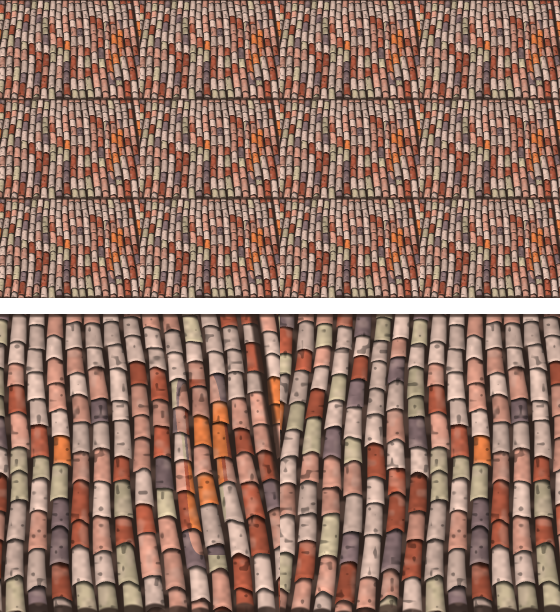
Top: the whole. Bottom: its middle third, enlarged.
Write a Shadertoy shader that draws this texture.

```glsl
const vec2 PANELS = vec2(4.0, 3.0);
const float COLUMNS = 18.4;      // columns across a panel at the eave
const float FAN_CENTRE = 0.40;   // where the columns run straight down
const float FAN_TOP = 0.83;      // column width at the ridge against the eave
const int SAMPLES = 3;

const vec3 CREAM = vec3(0.82, 0.70, 0.64);
const vec3 LICHEN = vec3(0.74, 0.67, 0.55);
const vec3 PINK = vec3(0.80, 0.57, 0.49);
const vec3 TERRACOTTA = vec3(0.66, 0.34, 0.25);
const vec3 ORANGE = vec3(0.86, 0.48, 0.27);
const vec3 SLATE = vec3(0.49, 0.40, 0.40);
const vec3 GAP = vec3(0.18, 0.135, 0.115);
const vec3 PAN = vec3(0.40, 0.31, 0.27);

float hash(vec2 p) {
    return fract(sin(dot(p, vec2(127.1, 311.7))) * 43758.5453);
}

float noise(vec2 p) {
    vec2 i = floor(p), f = fract(p);
    f = f * f * (3.0 - 2.0 * f);
    return mix(mix(hash(i), hash(i + vec2(1, 0)), f.x),
               mix(hash(i + vec2(0, 1)), hash(i + vec2(1, 1)), f.x), f.y);
}

// Smooth band of the given half width around zero
float band(float x, float halfWidth, float blur) {
    return 1.0 - smoothstep(halfWidth - blur, halfWidth + blur, abs(x));
}

// Fired clay colour chosen by a value from 0 to 1
vec3 clayColor(float pick) {
    if (pick < 0.38) return CREAM;
    if (pick < 0.48) return LICHEN;
    if (pick < 0.55) return SLATE;
    if (pick < 0.83) return PINK;
    if (pick < 0.95) return TERRACOTTA;
    return ORANGE;
}

// Upper end of a tile, staggered within its row
float tileStart(float column, float row) {
    return row + 0.32 * hash(vec2(column + 3.7, row));
}

// Clay with stains and pits
vec3 weatheredClay(vec2 id, vec2 p, float redness) {
    vec3 clay = clayColor(min(hash(id) + redness, 0.99));
    clay *= 0.88 + 0.22 * hash(id + 17.3);
    clay = mix(clay, CREAM, 0.30 * smoothstep(0.5, 0.9, noise(p * vec2(45.0, 30.0) + id)));
    clay *= 0.90 + 0.18 * noise(p * vec2(90.0, 70.0));
    return clay * (1.0 - 0.35 * smoothstep(0.78, 0.92, noise(p * vec2(75.0, 55.0) + 9.0)));
}

// One barrel tile: side runs across the column, along runs from 0 at its upper end
vec3 shadeTile(vec3 clay, float side, float along, float toEnd) {
    float roundness = sqrt(max(1.0 - side * side, 0.0));
    float light = mix(0.50, 1.04, roundness) - 0.13 * side;
    float shadow = smoothstep(0.02, 0.17 + 0.06 * side, along);
    float lip = band(toEnd - 0.06, 0.035, 0.03);
    return clay * light * mix(0.30, 1.0, shadow) * (1.0 + 0.10 * lip);
}

vec3 roofPanel(vec2 p) {
    float down = 1.0 - p.y;

    // Columns fan out and rows grow towards the eave
    float fanX = (p.x - FAN_CENTRE) / mix(FAN_TOP, 1.0, down);
    float u = fanX * COLUMNS + 0.10 * sin(down * 9.0 + fanX * 7.0);
    float column = floor(u);
    float x = fract(u) - 0.5;
    float v = log(1.0 + 0.75 * down) / 0.055 + 5.0 * hash(vec2(column, 2.0));

    // Arched ends with chipped rims
    v -= 0.55 * x * x + 0.10 * (noise(p * vec2(50.0, 40.0)) - 0.5);
    float row = floor(v);
    if (v < tileStart(column, row)) row -= 1.0;
    float along = v - tileStart(column, row);
    float toEnd = tileStart(column, row + 1.0) - v;
    vec2 id = vec2(column, row);

    // Tapered outline, each tile slightly out of line
    float halfWidth = mix(0.38, 0.45, clamp(along, 0.0, 1.0));
    float shift = 0.10 * (hash(id + 5.1) - 0.5) + 0.08 * (hash(id + 8.4) - 0.5) * along;
    float side = (x - shift) / halfWidth;
    float cover = band(side, 0.98, 0.06);

    // A redder streak right of the centre
    float redness = 0.35 * band(fanX - 0.46, 0.05, 0.02) * band(down - 0.5, 0.25, 0.1);
    vec3 tile = shadeTile(weatheredClay(id, p, redness), side, along, toEnd);
    vec3 gap = mix(GAP, PAN, 0.6 * smoothstep(0.45, 0.8, noise(p * vec2(40.0, 28.0) + 4.0)));
    vec3 color = mix(gap, tile, cover);

    // Open valley on the right, ragged eave and ridge line
    color = mix(color, GAP, 0.8 * band(fanX - 0.65, 0.014, 0.006));
    float eave = 0.968 + 0.028 * hash(vec2(column, 40.0)) + 0.05 * x * x;
    color = mix(color, gap, 0.85 * smoothstep(eave - 0.005, eave + 0.005, down));
    return mix(color, GAP, 0.7 * band(down, 0.010, 0.004));
}

void mainImage(out vec4 fragColor, in vec2 fragCoord) {
    vec3 sum = vec3(0.0);
    for (int j = 0; j < SAMPLES; j++) {
        for (int i = 0; i < SAMPLES; i++) {
            vec2 offset = (vec2(i, j) + 0.5) / float(SAMPLES) - 0.5;
            sum += roofPanel(fract((fragCoord + offset) / iResolution.xy * PANELS));
        }
    }
    fragColor = vec4(sum / float(SAMPLES * SAMPLES), 1.0);
}
```
